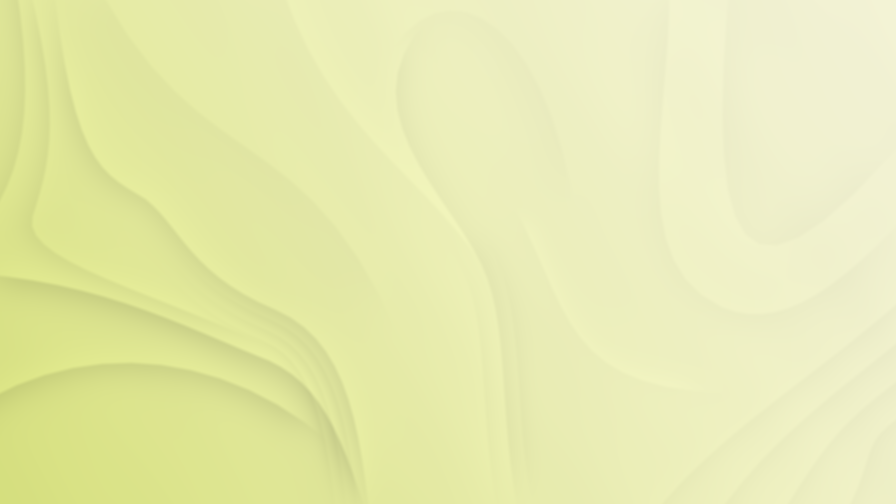
Reproduce this background procedurally as a Shadertoy shader.

```glsl
// Pale lime silk: a diagonal gradient crossed by soft, flowing folds.
const vec3 LIME  = vec3(0.832, 0.872, 0.475);
const vec3 CREAM = vec3(0.912, 0.927, 0.685);
const vec3 IVORY = vec3(0.952, 0.951, 0.835);
const float SPAN = 1.786;       // canvas width in units of its height
const float CREASE = 0.005;     // half width of a crease's soft edge
const float DEPTH = 1.3;        // overall strength of the folds
const float RIM = 0.32;         // brightness of the lit side of a fold
const float SILK = 0.004;       // strength of the fine streaks
const int STEPS = 14;           // line segments per curve

// Closest point found so far: distance, side of travel, progress
struct Hit { float dist; float side; float along; };

Hit noHit() { return Hit(1e3, 1.0, 0.0); }

vec2 bezier(vec2 a, vec2 b, vec2 c, vec2 d, float t) {
    float s = 1.0 - t;
    return s*s*s*a + 3.0*s*s*t*b + 3.0*s*t*t*c + t*t*t*d;
}

// Adds one cubic to a path; its progress runs from first to last
void trace(inout Hit hit, vec2 p, vec2 a, vec2 b, vec2 c, vec2 d, float first, float last) {
    vec2 from = a;
    for (int i = 1; i <= STEPS; i++) {
        vec2 to = bezier(a, b, c, d, float(i) / float(STEPS));
        vec2 dir = to - from, rel = p - from;
        float h = clamp(dot(rel, dir) / dot(dir, dir), 0.0, 1.0);
        float dist = length(rel - dir * h);
        if (dist < hit.dist) {
            float t = (float(i - 1) + h) / float(STEPS);
            hit = Hit(dist, sign(dir.x * rel.y - dir.y * rel.x), mix(first, last, t));
        }
        from = to;
    }
}

// One-sided shadow with a faint rim; the sign of width picks the dark side
float fold(Hit hit, float width, float depth, float shift) {
    float s = hit.dist * hit.side * sign(width) - shift;
    float dark = smoothstep(-CREASE, CREASE, s);
    float fall = exp(-pow(abs(s / width), 1.4));
    float ends = smoothstep(0.0, 0.12, hit.along) * smoothstep(1.0, 0.85, hit.along);
    return DEPTH * depth * ends * fall * mix(RIM, -1.0, dark);
}

float curveFold(vec2 p, vec2 a, vec2 b, vec2 c, vec2 d, float width, float depth) {
    Hit hit = noHit();
    trace(hit, p, a, b, c, d, 0.0, 1.0);
    return fold(hit, width, depth, 0.0);
}

// Layered sines stretched along the drape
float silk(vec2 p) {
    float sum = 0.0;
    for (int i = 1; i <= 3; i++) {
        float k = float(i);
        float bend = 0.12 * sin(3.1 * p.y + 1.7 * k) + 0.06 * sin(5.0 * p.x + k);
        sum += sin((p.x + 0.45 * p.y + bend) * 11.0 * k + 2.3 * k) / k;
    }
    return sum;
}

// Deep folds sweeping through the left side
float leftFolds(vec2 p) {
    Hit drape = noHit();
    trace(drape, p, vec2(.10, 1.1), vec2(.14, .67), vec2(.20, .66), vec2(.29, .605), 0.0, 0.35);
    trace(drape, p, vec2(.29, .605), vec2(.36, .55), vec2(.38, .455), vec2(.55, .385), 0.35, 0.65);
    trace(drape, p, vec2(.55, .385), vec2(.70, .32), vec2(.72, .14), vec2(.745, -.1), 0.65, 1.0);
    float shade = fold(drape, -0.032, 0.048, 0.0);
    float lower = smoothstep(0.45, 0.75, drape.along);
    for (int i = 1; i <= 3; i++)
        shade += lower * fold(drape, -0.012, 0.018, 0.022 * float(i));

    Hit inner = noHit();
    trace(inner, p, vec2(.04, 1.1), vec2(.13, .77), vec2(.10, .68), vec2(.065, .57), 0.0, 0.5);
    trace(inner, p, vec2(.065, .57), vec2(.04, .48), vec2(.32, .42), vec2(.56, .30), 0.5, 1.0);
    shade += fold(inner, -0.028, 0.034, 0.0);

    Hit band = noHit();
    trace(band, p, vec2(-.1, .46), vec2(.18, .45), vec2(.35, .36), vec2(.51, .295), 0.0, 0.6);
    trace(band, p, vec2(.51, .295), vec2(.64, .25), vec2(.68, .14), vec2(.74, -.05), 0.6, 1.0);
    shade += fold(band, -0.036, 0.066, 0.0);
    shade += curveFold(p, vec2(.02, 1.1), vec2(.08, .78), vec2(.05, .64), vec2(-.06, .52), -.03, .035);
    shade += curveFold(p, vec2(-.12, .14), vec2(.10, .33), vec2(.42, .33), vec2(.66, .12), -.034, .058);
    return shade;
}

// Faint folds through the centre and right side
float rightFolds(vec2 p) {
    Hit crease = noHit();
    trace(crease, p, vec2(.86, .97), vec2(.68, .79), vec2(.89, .62), vec2(.96, .475), 0.0, 0.5);
    trace(crease, p, vec2(.96, .475), vec2(1.02, .35), vec2(.99, .16), vec2(1.04, -.05), 0.5, 1.0);
    float shade = fold(crease, 0.03, 0.024, 0.0);
    float lower = smoothstep(0.4, 0.7, crease.along);
    for (int i = 1; i <= 2; i++)
        shade += lower * fold(crease, 0.02, 0.012, 0.07 * float(i) - 0.11);

    Hit bowl = noHit();
    trace(bowl, p, vec2(1.33, 1.1), vec2(1.36, .83), vec2(1.22, .49), vec2(1.44, .39), 0.0, 0.6);
    trace(bowl, p, vec2(1.44, .39), vec2(1.56, .34), vec2(1.68, .43), vec2(1.85, .62), 0.6, 1.0);
    shade += fold(bowl, -0.04, 0.014, 0.0);
    shade += curveFold(p, vec2(1.46, 1.1), vec2(1.40, .50), vec2(1.46, .30), vec2(1.85, .78), .05, .012);
    shade += curveFold(p, vec2(.78, .90), vec2(.90, 1.08), vec2(1.10, .95), vec2(1.15, .55), -.06, .009);
    shade += curveFold(p, vec2(1.02, .60), vec2(1.14, .38), vec2(1.12, .23), vec2(1.45, .22), .025, -.014);
    shade += curveFold(p, vec2(.16, 1.1), vec2(.38, .62), vec2(.60, .80), vec2(.80, .32), -.08, .015);
    shade += curveFold(p, vec2(.54, 1.1), vec2(.63, .74), vec2(.86, .65), vec2(.96, .47), .04, -.014);
    for (int i = 0; i < 4; i++) {   // diagonal streaks in the lower corner
        float k = float(i);
        vec2 start = vec2(1.26 + 0.13 * k, -0.08);
        shade += curveFold(p, start, start + vec2(.14, .22), vec2(1.66, .26 - .05 * k), vec2(1.9, .50 - .09 * k), -.025, .014);
    }
    return shade;
}

void mainImage(out vec4 fragColor, in vec2 fragCoord) {
    vec2 uv = fragCoord / iResolution.xy;
    vec2 p = uv * vec2(SPAN, 1.0);
    float wash = 0.73 * uv.x + 0.27 * uv.y;   // diagonal, lime to ivory
    vec3 color = mix(LIME, CREAM, smoothstep(-0.15, 0.60, wash));
    color = mix(color, IVORY, smoothstep(0.30, 1.03, wash));
    float shade = leftFolds(p) + rightFolds(p) + SILK * silk(p);
    fragColor = vec4(clamp(color * (1.0 + shade), 0.0, 1.0), 1.0);
}
```
